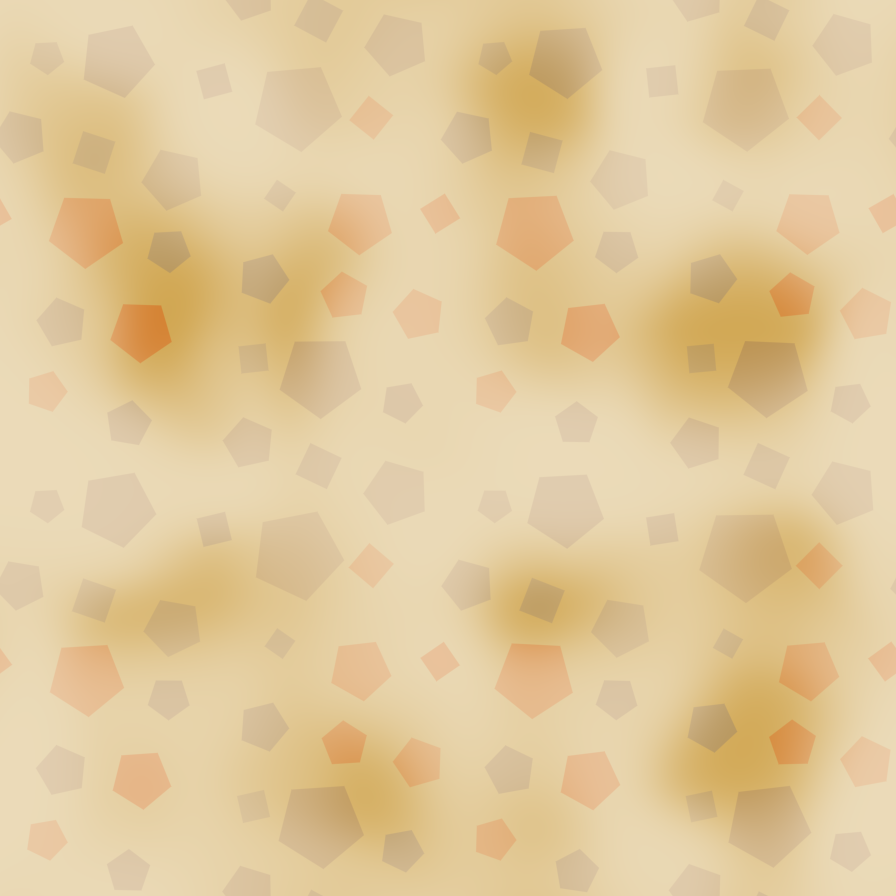
This background is drawn by a WebGL 2 fragment shader. Its source:

```glsl
#version 300 es
precision highp float;
// Seamless golden sand with scattered pentagon and square chips under soft cream fog.

uniform vec2 u_resolution;
out vec4 outColor;

const float TAU = 6.2831853;
const float GOLDEN = 0.618034;
const float PATCHES = 4.0;      // clear patches in the fog per canvas side
const float REPEATS = 2.0;      // repeats of the chip lattice per canvas side
const float CHIPS = 26.0;       // chips per repeat: 5 * 5 + 1 * 1 on a tilted lattice

// Each material has a colour in clear areas and one under full fog.
const vec3 GOLD = vec3(0.815, 0.645, 0.305);
const vec3 CREAM = vec3(0.92, 0.855, 0.72);
const vec3 UMBER = vec3(0.70, 0.57, 0.34);
const vec3 TAN = vec3(0.74, 0.56, 0.28);
const vec3 PALE_MAUVE = vec3(0.88, 0.80, 0.685);
const vec3 ORANGE = vec3(0.83, 0.50, 0.18);
const vec3 PALE_PEACH = vec3(0.92, 0.775, 0.63);

// Integer hash: three values in 0..1 for a cell and a salt.
vec3 hash3(vec2 cell, float salt) {
    uvec3 v = uvec3(cell, salt) * 1664525u + 1013904223u;
    v.x += v.y * v.z; v.y += v.z * v.x; v.z += v.x * v.y;
    v ^= v >> 16u;
    v.x += v.y * v.z; v.y += v.z * v.x; v.z += v.x * v.y;
    return vec3(v >> 8u) / 16777216.0;
}

// Three channels of value noise that repeat after a whole number of cells.
vec3 wrapNoise(vec2 uv, float cells, float salt) {
    vec2 p = uv * cells;
    vec2 i = floor(p);
    vec2 f = smoothstep(0.0, 1.0, p - i);
    vec2 lo = mod(i, cells);
    vec2 hi = mod(i + 1.0, cells);
    vec3 bottom = mix(hash3(lo, salt), hash3(vec2(hi.x, lo.y), salt), f.x);
    vec3 top = mix(hash3(vec2(lo.x, hi.y), salt), hash3(hi, salt), f.x);
    return mix(bottom, top, f.y);
}

// Fog thins out around one soft patch per cell, of varied depth and stretch.
float fogAmount(vec2 uv) {
    vec3 ripple = wrapNoise(uv, 8.0, 3.0) - 0.5;
    vec2 p = (uv + 0.07 * ripple.xy) * PATCHES;
    vec2 home = floor(p);
    float fog = 1.0;
    for (int y = -1; y <= 1; y++) {
        for (int x = -1; x <= 1; x++) {
            vec2 cell = home + vec2(x, y);
            vec2 id = mod(cell, PATCHES);
            vec3 h = hash3(id, 8.0);
            float depth = min(1.0, 0.3 + 0.85 * fract(GOLDEN * (id.x + PATCHES * id.y)));
            float stretch = mix(0.8, 1.2, h.z);
            vec2 offset = p - cell - 0.5 - 0.5 * (h.xy - 0.5);
            offset *= vec2(stretch, 1.0 / stretch) / 0.42;
            fog *= 1.0 - depth * exp(-dot(offset, offset));
        }
    }
    return smoothstep(-0.2, 1.0, fog + 0.25 * ripple.z);
}

// Signed distance to the sides of a regular polygon with the given circumradius.
float polygonDistance(vec2 p, float sides, float radius, float turn) {
    float sector = TAU / sides;
    float angle = mod(atan(p.y, p.x) + turn, sector) - 0.5 * sector;
    return length(p) * cos(angle) - radius * cos(0.5 * sector);
}

// Lays chip number id over a colour; offset runs from the cell centre, in cells.
// The copy number varies size, turn and strength a little between repeats.
vec3 addChip(vec3 color, vec2 offset, float id, float copy, float fog, float pixel) {
    vec3 place = hash3(vec2(id, 5.0), 23.0);
    vec3 kind = hash3(vec2(id, 9.0), 37.0);
    vec3 vary = hash3(vec2(id, copy), 51.0) - 0.5;

    // Large and small chips alternate, so each keeps to its own share of room.
    bool large = mod(id, 2.0) < 0.5;
    bool isOrange = fract(GOLDEN * id * id) < 0.22;
    float size = fract(GOLDEN * id);
    float radius = large ? mix(0.28, 0.56, pow(size, 1.5)) : mix(0.16, 0.29, sqrt(size));
    radius *= large && isOrange ? 0.88 : 1.0;
    float room = (large ? 0.62 : 0.40) - radius;
    float heading = TAU * place.x;
    vec2 center = room * sqrt(place.y) * vec2(cos(heading), sin(heading));
    float sides = !large && kind.x < 0.58 ? 4.0 : 5.0;

    float turn = TAU * place.z + 0.2 * vary.x;
    float d = polygonDistance(offset - center, sides, radius * (1.0 + 0.08 * vary.y), turn);
    float coverage = 1.0 - smoothstep(-pixel, pixel, d);
    float strength = mix(0.72, 1.0, kind.y) + 0.1 * vary.z;
    vec3 brown = mix(mix(UMBER, TAN, large ? kind.z : 0.2 * kind.z), PALE_MAUVE, fog);
    vec3 orange = mix(ORANGE, PALE_PEACH, fog);
    return mix(color, isOrange ? orange : brown, coverage * strength);
}

void main() {
    vec2 uv = gl_FragCoord.xy / u_resolution;

    // Sand and fog
    float fog = fogAmount(uv);
    vec3 color = mix(GOLD, CREAM, fog);

    // Chips of this cell and its neighbours on the tilted lattice
    mat2 tilt = mat2(5.0, 1.0, -1.0, 5.0);
    vec2 p = tilt * uv * REPEATS;
    float pixel = 0.8 * REPEATS * sqrt(CHIPS) / min(u_resolution.x, u_resolution.y);
    vec2 home = floor(p);
    for (int y = -1; y <= 1; y++) {
        for (int x = -1; x <= 1; x++) {
            vec2 cell = home + vec2(x, y);
            float id = floor(mod(cell.x - 5.0 * cell.y + 0.5, CHIPS));
            vec2 repeat = mod(floor((cell + 0.5) * tilt / CHIPS + 0.01), REPEATS);
            float copy = repeat.x + REPEATS * repeat.y;
            color = addChip(color, p - cell - 0.5, id, copy, fog, pixel);
        }
    }
    outColor = vec4(color, 1.0);
}
```
